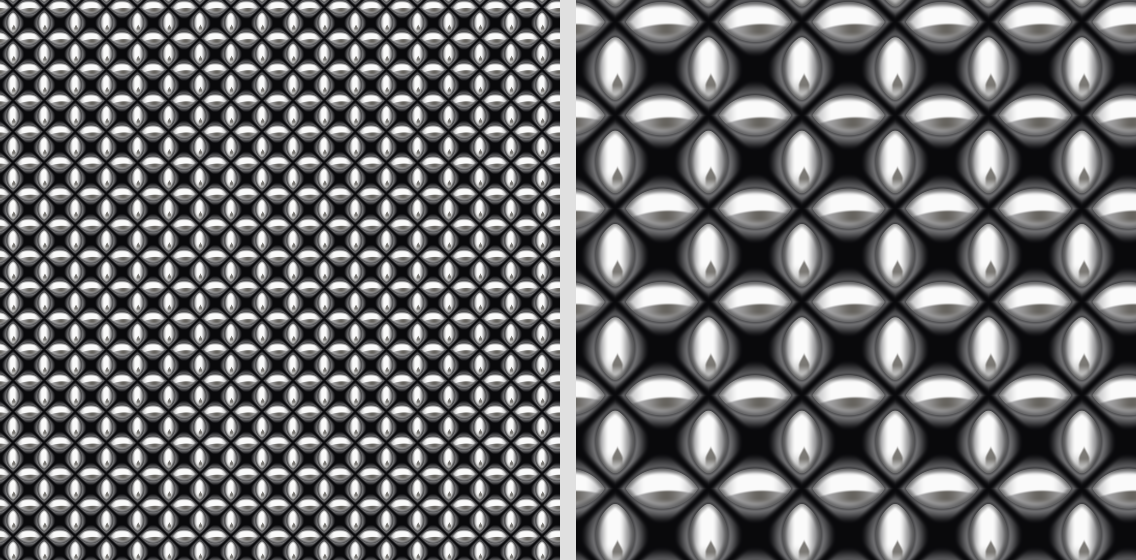
Left: the whole. Right: its middle third, enlarged.
Give the GLSL for this pattern, as a WebGL 1 fragment shader.

```glsl
precision highp float;
// Polished metal beads set in a diagonal lattice of dark diamond sockets.
// Lying and standing lens-shaped beads alternate; each gets a painted
// studio reflection, a soft grey halo and a black seam around its diamond.

uniform vec2 u_resolution;

const float REPEATS = 18.0;
const vec2 LYING_CENTRE = vec2(0.92, 0.765);
const vec2 STANDING_CENTRE = vec2(0.42, 0.265);
const vec2 LYING_HALF = vec2(0.385, 0.215);     // half length, half width
const vec2 STANDING_HALF = vec2(0.335, 0.205);
const float LYING_ROUND = 0.015;
const float STANDING_ROUND = 0.07;
const float HALO_WIDTH = 0.17;
const float SEAM_WIDTH = 0.075;
const vec3 BLACK = vec3(0.035, 0.035, 0.045);
const vec3 HALO_GREY = vec3(0.47, 0.47, 0.48);
const vec3 WHITE = vec3(0.98, 0.98, 0.98);
const vec3 WARM_GREY = vec3(0.40, 0.39, 0.37);
const vec3 PALE_GREY = vec3(0.66, 0.66, 0.67);

// Position relative to the nearest copy of a centre, in repeat units.
vec2 aroundCentre(vec2 p, vec2 centre) {
  return fract(p - centre + 0.5) - 0.5;
}

// Signed distance to a lens along x with rounded tips.
float lensDistance(vec2 p, vec2 halfSize, float rounding) {
  vec2 h = halfSize - rounding;
  float offset = (h.x * h.x - h.y * h.y) / (2.0 * h.y);
  p = abs(p);
  float d = (p.x - h.x) * offset > p.y * h.x
    ? length(p - vec2(h.x, 0.0))
    : length(p + vec2(0.0, offset)) - (offset + h.y);
  return d - rounding;
}

// Bright sky above a crisp horizon, warm grey ground below.
vec3 lyingReflection(vec2 q, float soft) {
  vec3 sky = mix(WHITE, PALE_GREY, smoothstep(0.6, 1.0, q.y));
  sky = mix(sky, PALE_GREY, 0.7 * smoothstep(0.45, 0.95, abs(q.x)));
  float patchX = q.x - 0.12;
  vec3 ground = mix(PALE_GREY, WARM_GREY, exp(-5.0 * patchX * patchX));
  ground = mix(PALE_GREY, ground, smoothstep(-0.95, -0.45, q.y));
  float horizon = -0.12 + 0.12 * q.x - 0.3 * q.x * q.x;
  return mix(ground, sky, smoothstep(-soft, soft, q.y - horizon));
}

// Tall highlight with grey flanks and a dark wedge near the foot.
vec3 standingReflection(vec2 q, float soft) {
  float flank = smoothstep(0.25, 0.9, abs(q.x + 0.06));
  vec3 tone = mix(WHITE, HALO_GREY, 0.85 * flank);
  tone *= mix(0.7, 1.0, smoothstep(-1.0, -0.25, q.y));
  float wedgeWidth = 0.27 * smoothstep(0.0, -0.6, -0.6 - q.y + 0.4) * 0.0
    + 0.27 * (1.0 - smoothstep(-0.55, -0.1, q.y));
  float wedge = 1.0 - smoothstep(wedgeWidth - soft, wedgeWidth + soft, abs(q.x - 0.12));
  wedge *= smoothstep(-0.85, -0.5, q.y) * (1.0 - smoothstep(-0.25, -0.1, q.y));
  return mix(tone, WARM_GREY, 0.85 * wedge);
}

void main() {
  vec2 p = gl_FragCoord.xy / u_resolution * REPEATS;
  float pixel = REPEATS / min(u_resolution.x, u_resolution.y);

  // Choose the diamond that holds this point.
  vec2 lying = aroundCentre(p, LYING_CENTRE);
  vec2 standing = aroundCentre(p, STANDING_CENTRE);
  bool isLying = abs(lying.x) + abs(lying.y) < 0.5;
  vec2 local = isLying ? lying : standing;

  float d;
  vec3 metal;
  float soft = max(0.08, 3.0 * pixel);
  if (isLying) {
    d = lensDistance(local, LYING_HALF, LYING_ROUND);
    metal = lyingReflection(local / LYING_HALF, soft);
  } else {
    d = lensDistance(local.yx, STANDING_HALF, STANDING_ROUND);
    metal = standingReflection(local / STANDING_HALF.yx, soft);
  }

  // Darker rim turning away from the light.
  metal *= mix(0.62, 1.0, smoothstep(0.0, 0.065, -d));

  // Socket: halo fading outward, thin contact shadow, black seam.
  float halo = 1.0 - smoothstep(0.0, HALO_WIDTH, d);
  halo *= mix(0.65, 1.0, smoothstep(0.0, 0.035, d));
  halo *= 1.0 - 0.25 * smoothstep(-0.1, 0.3, local.y);
  float toSeam = (0.5 - abs(local.x) - abs(local.y)) * 0.7071;
  halo *= smoothstep(0.0, SEAM_WIDTH, toSeam);
  vec3 socket = mix(BLACK, HALO_GREY, halo);

  float bead = 1.0 - smoothstep(-0.6 * pixel, 0.6 * pixel, d);
  gl_FragColor = vec4(mix(socket, metal, bead), 1.0);
}
```
